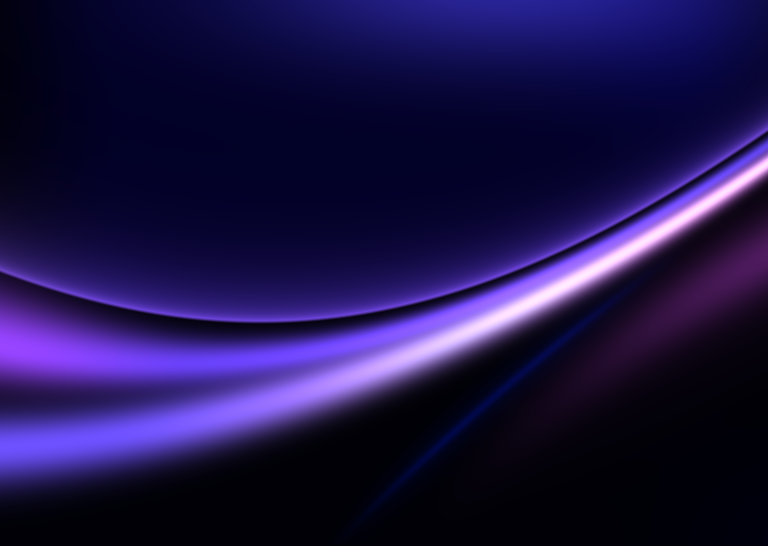
A Shadertoy shader for this background:

```glsl
// Silky violet light ribbons sweeping across a dark navy field.
// Each ribbon follows a polynomial curve and has a soft bell-shaped profile;
// a sharp glowing rim separates the upper field from the ribbons beneath.

const vec3 NAVY        = vec3(0.005, 0.0, 0.145);
const vec3 NIGHT       = vec3(0.0, 0.0, 0.022);
const vec3 TOP_BLUE    = vec3(0.165, 0.15, 0.47);
const vec3 RIM_LINE    = vec3(0.24, 0.15, 0.36);
const vec3 RIM_HALO    = vec3(0.27, 0.17, 0.50);
const vec3 VIOLET      = vec3(0.60, 0.27, 1.0);
const vec3 INDIGO      = vec3(0.40, 0.25, 0.93);
const vec3 INDIGO_DEEP = vec3(0.30, 0.22, 0.80);
const vec3 BEAM_LEFT   = vec3(0.43, 0.32, 0.98);
const vec3 BEAM_MID    = vec3(0.70, 0.52, 0.98);
const vec3 BEAM_RIGHT  = vec3(0.82, 0.45, 0.92);
const vec3 BEAM_CORE   = vec3(0.30, 0.42, 0.15);
const vec3 MAGENTA     = vec3(0.29, 0.10, 0.33);
const vec3 ARC_BLUE    = vec3(0.0, 0.03, 0.26);

const vec2  TOP_CENTER  = vec2(0.65, 1.04);
const vec2  TOP_RADIUS  = vec2(0.33, 0.15);
const float RIM_X       = 0.339;  // lowest point of the rim
const float RIM_Y       = 0.410;
const float RIBBON_AT   = 0.43;   // ribbon axis, from rim (0) to beam (1)
const float EDGE        = 0.004;  // softness of the rim edge

float bell(float d, float width) {
    float q = d / width;
    return exp(-q * q);
}

// Curves give height as a function of horizontal position
float rimCurve(float x) {
    float t = x - RIM_X;
    return RIM_Y + t * t * (0.86 + t * (0.06 - 0.22 * t));
}

float beamCurve(float x) {
    return 0.181 + x * (0.075 + 0.445 * x);
}

float arcCurve(float x) {
    float t = x - 0.651;
    return 0.282 + t * (1.2 - 0.45 * t);
}

float magentaCurve(float x) {
    float s = 1.0 - x;
    return 0.533 - 0.75 * s * (1.0 + s);
}

// Navy field, blue light from the top and the halo resting on the rim
vec3 upperField(vec2 p, float d) {
    float sides = smoothstep(-0.08, 0.17, p.x) * (1.0 - 0.45 * smoothstep(0.88, 1.05, p.x));
    vec3 col = mix(NIGHT, NAVY, sides);
    vec2 g = (p - TOP_CENTER) / TOP_RADIUS;
    col += TOP_BLUE * exp(-dot(g, g));
    col += vec3(0.0, 0.0, 0.07) * bell(p.x - 0.88, 0.16) * bell(p.y - 0.92, 0.15);
    float reach = mix(0.065, 0.030, smoothstep(0.3, 1.0, p.x));
    col += RIM_HALO * exp(-d / reach);
    col += RIM_LINE * exp(-d / 0.008);
    return col;
}

// Broad ribbon between the rim and the beam; f runs from 0 to 1 across it
vec3 ribbon(float x, float f) {
    float upperWidth = mix(0.30, 0.23, smoothstep(0.0, 0.3, x));
    float width = f < RIBBON_AT ? upperWidth : 0.20;
    vec3 tint = mix(VIOLET, INDIGO, smoothstep(0.0, 0.27, x));
    tint = mix(tint, INDIGO_DEEP, smoothstep(0.6, 1.0, x));
    float haze = 0.16 * bell(f - 0.75, 0.3) * smoothstep(0.08, 0.5, x);
    return tint * (bell(f - RIBBON_AT, width) + haze);
}

// Main beam, narrowing and whitening to the right
vec3 beam(float x, float d) {
    float width = mix(0.060, 0.020, x);
    vec3 tint = mix(BEAM_LEFT, BEAM_MID, smoothstep(0.12, 0.55, x));
    tint = mix(tint, BEAM_RIGHT, smoothstep(0.55, 0.95, x));
    float whiteness = smoothstep(0.35, 0.75, x);
    float body = bell(d, d < 0.0 ? width * 1.1 : width);
    return tint * body + BEAM_CORE * whiteness * bell(d, width * 0.65);
}

// Faint blue arc and magenta band in the lower right
vec3 lowerLights(vec2 p) {
    float d = p.y - arcCurve(p.x);
    float span = smoothstep(0.40, 0.60, p.x) * (1.0 - smoothstep(0.70, 0.92, p.x));
    vec3 col = ARC_BLUE * span * (0.65 * bell(d, 0.011) + 0.35 * bell(d, 0.04));
    float m = p.y - magentaCurve(p.x);
    float strength = pow(smoothstep(0.48, 1.05, p.x), 1.5);
    col += MAGENTA * strength * (0.9 * bell(m, 0.065) + 0.2 * bell(m, 0.16));
    col += vec3(0.0, 0.0, 0.04) * smoothstep(0.75, 1.1, p.x) * (1.0 - smoothstep(0.0, 0.3, p.y));
    return col;
}

void mainImage(out vec4 fragColor, in vec2 fragCoord) {
    vec2 p = fragCoord / iResolution.xy;
    float aspect = iResolution.x / iResolution.y;

    float rim = rimCurve(p.x);
    float axis = beamCurve(p.x);
    float slope = 1.7 * (p.x - RIM_X) / aspect;
    float rimDist = (p.y - rim) * inversesqrt(1.0 + slope * slope);
    float f = (rim - p.y) / (rim - axis);

    // Layers on either side of the rim
    vec3 above = upperField(p, max(rimDist, 0.0));
    vec3 below = NIGHT + ribbon(p.x, f) + lowerLights(p);
    vec3 col = mix(below, above, smoothstep(-EDGE, EDGE, rimDist));
    col += beam(p.x, p.y - axis);

    fragColor = vec4(clamp(col, 0.0, 1.0), 1.0);
}
```
